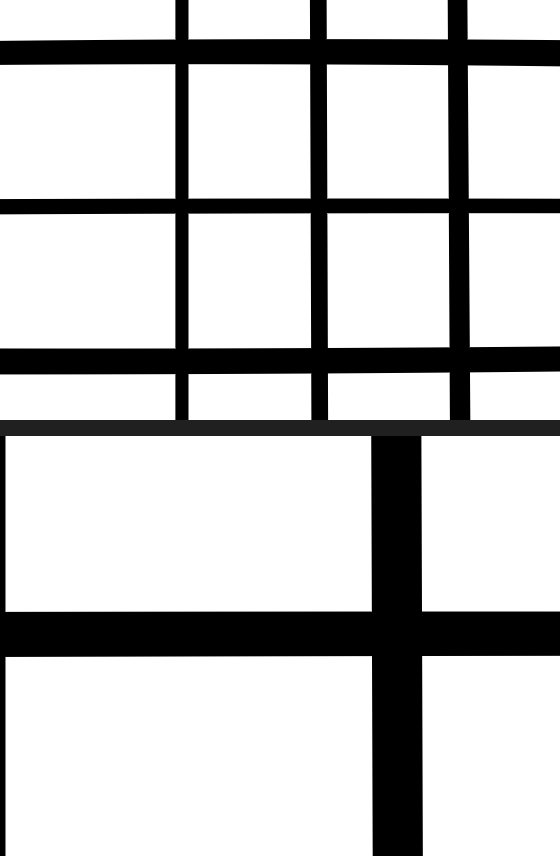
Top, the full canvas; bottom, a detail of the centre.
This pattern is drawn by a Shadertoy shader. Its source:

```glsl
// Ink coverage of one bar, with an edge about one pixel wide
float barCoverage(float offset, float halfWidth) {
    float pixel = 1.0 / iResolution.y;
    return clamp(0.5 + (halfWidth - abs(offset)) / pixel, 0.0, 1.0);
}

// Three upright bars, thicker and leaning more towards the right
float uprightBars(vec2 p) {
    vec3 foot = vec3(0.4332, 0.7613, 1.0955);
    vec3 lean = vec3(0.0, -0.0035, -0.0061);
    vec3 halfWidth = vec3(0.0156, 0.0199, 0.0243);
    vec3 taper = vec3(0.0, 0.0, -0.0009);
    float ink = 0.0;
    for (int i = 0; i < 3; i++) {
        float center = foot[i] + lean[i] * p.y;
        ink = max(ink, barCoverage(p.x - center, halfWidth[i] + taper[i] * p.y));
    }
    return ink;
}

// Three level bars, slightly bowed, with a thin one in the middle
float levelBars(vec2 p) {
    vec3 start = vec3(0.1394, 0.5078, 0.8741);
    vec3 slope = vec3(-0.0008, 0.0040, 0.0087);
    vec3 bow = vec3(0.0039, -0.0020, -0.0070);
    vec3 halfWidth = vec3(0.0309, 0.0182, 0.0286);
    vec3 taper = vec3(-0.0008, -0.0007, 0.0020);
    float ink = 0.0;
    for (int i = 0; i < 3; i++) {
        float center = start[i] + p.x * (slope[i] + bow[i] * p.x);
        ink = max(ink, barCoverage(p.y - center, halfWidth[i] + taper[i] * p.x));
    }
    return ink;
}

void mainImage(out vec4 fragColor, in vec2 fragCoord) {
    vec2 p = fragCoord / iResolution.y;
    float ink = max(uprightBars(p), levelBars(p));

    // Black bars over white panes
    fragColor = vec4(vec3(1.0 - ink), 1.0);
}
```
